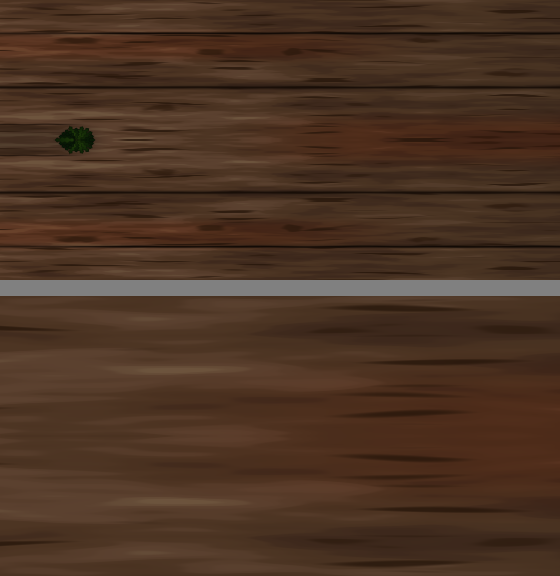
Top, the full canvas; bottom, a detail of the centre.
Reproduce this texture procedurally as a Shadertoy shader.

```glsl
// Dark wooden planks, mirrored about the horizontal centre line, with a small leaf tuft.
// Stretched gradient noise, softly posterized, gives painted grain; seams, cracks,
// knots and leaves are laid over it with distance functions.

#define SEAM_INNER 0.188    // distance of the seams from the centre line
#define SEAM_OUTER 0.381
#define SEAM_WIDTH 0.0035
#define GRAIN_STRETCH 28.0
#define GRAIN_CONTRAST 0.62
#define TONE_STEPS 9.0
#define KNOTS 6
#define LEAVES 11
#define TUFT_CENTRE vec2(0.272, 0.5)

const vec3 CRACK = vec3(0.09, 0.05, 0.025);
const vec3 DEEP  = vec3(0.16, 0.09, 0.04);
const vec3 DARK  = vec3(0.25, 0.16, 0.11);
const vec3 MID   = vec3(0.30, 0.20, 0.13);
const vec3 LIGHT = vec3(0.36, 0.25, 0.18);
const vec3 PALE  = vec3(0.43, 0.33, 0.24);

float hash(vec2 p) {
    vec3 q = fract(p.xyx * vec3(0.1031, 0.1030, 0.0973));
    q += dot(q, q.yzx + 33.33);
    return fract((q.x + q.y) * q.z);
}

float gradientDot(vec2 cell, vec2 offset) {
    float a = 6.2832 * hash(cell + 57.0);
    return dot(vec2(cos(a), sin(a)), offset);
}

float noise(vec2 p) {
    vec2 i = floor(p), f = p - i;
    vec2 u = f * f * f * (f * (f * 6.0 - 15.0) + 10.0);
    vec2 e = vec2(1, 0);
    return mix(mix(gradientDot(i, f), gradientDot(i + e, f - e), u.x),
               mix(gradientDot(i + e.yx, f - e.yx), gradientDot(i + 1.0, f - 1.0), u.x), u.y);
}

// Soft-edged band of the given half width
float band(float d, float halfWidth, float blur) {
    return 1.0 - smoothstep(halfWidth - blur, halfWidth + blur, abs(d));
}

vec3 woodRamp(float t) {
    vec3 c = mix(DEEP, DARK, smoothstep(0.0, 0.25, t));
    c = mix(c, MID, smoothstep(0.25, 0.5, t));
    c = mix(c, LIGHT, smoothstep(0.5, 0.75, t));
    return mix(c, PALE, smoothstep(0.75, 1.0, t));
}

vec3 wood(vec2 p, float px) {
    float plank = step(SEAM_INNER, p.y) + step(SEAM_OUTER, p.y);

    // Scattered knots darken the wood and bend the grain
    float knot = 0.0, bend = 0.0;
    for (int k = 0; k < KNOTS; k++) {
        float i = float(k);
        vec2 c = vec2(2.0 * fract(0.286 + 0.618 * i), 0.115 + 0.14 * i - 0.02 * i * i);
        vec2 d = (p - c) / vec2(0.075 + 0.03 * sin(i * 2.4), 0.012);
        d.y += 0.9 * noise(vec2(p.x * 18.0, p.y * 60.0 + i));
        knot = max(knot, 1.0 - smoothstep(0.45, 1.1, length(d)));
        bend += 0.006 * d.y * exp(-0.35 * dot(d, d));
    }

    // Long streaks in three octaves
    vec2 g = vec2(p.x, p.y - bend + 0.008 * noise(p * vec2(3.0, 7.0)) + plank * 3.7);
    float grain = noise(g * vec2(1.6, GRAIN_STRETCH))
                + 0.6 * noise(g * vec2(4.0, GRAIN_STRETCH * 2.3) + 9.0)
                + 0.35 * noise(g * vec2(9.0, GRAIN_STRETCH * 4.0) + 31.0);
    float tone = 0.65 - 0.16 * p.x + 0.25 * noise(g * vec2(1.3, 7.0) + 4.0);
    tone += GRAIN_CONTRAST * grain * (1.0 - 0.22 * p.x);

    // Posterize with softened steps
    float s = tone * TONE_STEPS;
    float stepped = (floor(s) + smoothstep(0.25, 0.75, fract(s))) / TONE_STEPS;
    vec3 col = woodRamp(clamp(mix(tone, stepped, 0.7), 0.0, 1.0));

    // Reddish heartwood, greyer wood towards the right
    float red = band(p.y, 0.075, 0.045) * smoothstep(0.7, 1.3, p.x)
              + band(p.y - 0.335, 0.045, 0.025) * (1.0 - smoothstep(0.9, 1.6, p.x));
    col *= mix(mix(vec3(1.0), vec3(0.95, 1.01, 1.03), 0.5 * p.x), vec3(1.02, 0.86, 0.77), red);
    col *= 1.0 - 0.25 * band(p.y, 0.052, 0.006) * (1.0 - smoothstep(0.1, 0.3, p.x));
    col = mix(col, DEEP, 0.65 * knot);

    // Fine broken cracks along the grain
    float dash = noise(g * vec2(3.0, 75.0) + 71.0);
    col = mix(col, DEEP * 0.9, 0.75 * smoothstep(0.3, 0.46, dash));
    float split = band(p.y - 0.055 - 0.004 * noise(vec2(p.x * 9.0, 2.0)), 0.002, px);
    col = mix(col, CRACK, 0.8 * split * (1.0 - smoothstep(0.2, 0.32, p.x)));

    // Seams with soft shadows and a worn lighter lip
    float wobble = 0.003 * noise(vec2(p.x * 5.0, plank));
    float inner = p.y - SEAM_INNER + wobble, outer = p.y - SEAM_OUTER + wobble;
    float worn = mix(0.4, 1.0, smoothstep(0.2, 0.3, p.x));
    col *= 1.0 + 0.12 * band(inner + 0.012, 0.004, 0.004) + 0.15 * band(outer - 0.01, 0.004, 0.004);
    col *= 1.0 - 0.4 * exp(-abs(inner) * 110.0) - 0.25 * exp(-abs(outer) * 130.0);
    col = mix(col, CRACK, 0.85 * band(inner, SEAM_WIDTH, px));
    return mix(col, CRACK * 0.7, worn * band(outer, SEAM_WIDTH * 0.8, px));
}

// Fan of pointed leaves, mirrored like the planks
vec3 addTuft(vec3 col, vec2 q, float px) {
    q.y = abs(q.y);
    col *= 1.0 - 0.5 * exp(-dot(q / vec2(0.07, 0.04), q / vec2(0.07, 0.04)));
    for (int k = 0; k < LEAVES; k++) {
        float i = float(k), rnd = hash(vec2(i, 8.0));
        float a = 3.1416 * i / float(LEAVES - 1);
        vec2 dir = normalize(vec2(cos(a) * 1.5, sin(a)));
        float along = dot(q, dir) / (length(vec2(0.086 * cos(a), 0.053 * sin(a))) * (0.8 + 0.25 * rnd));
        float across = abs(dot(q, vec2(-dir.y, dir.x)));
        float d = across - 0.042 * along * (1.0 - along) + 0.002 * sin(along * 28.0);
        vec3 green = mix(vec3(0.03, 0.09, 0.02), vec3(0.17, 0.31, 0.04), rnd * (1.1 - along));
        green *= 0.55 + 0.45 * smoothstep(0.0, 0.006, -d);
        col = mix(col, green, (1.0 - smoothstep(-px, px, d)) * step(0.0, along) * step(along, 1.0));
    }
    return col;
}

void mainImage(out vec4 fragColor, in vec2 fragCoord) {
    vec2 p = fragCoord / iResolution.xy * vec2(2.0, 1.0);
    float px = 1.0 / iResolution.y;
    vec3 col = wood(vec2(p.x, abs(p.y - 0.5)), px);
    fragColor = vec4(addTuft(col, p - TUFT_CENTRE, px), 1.0);
}
```
